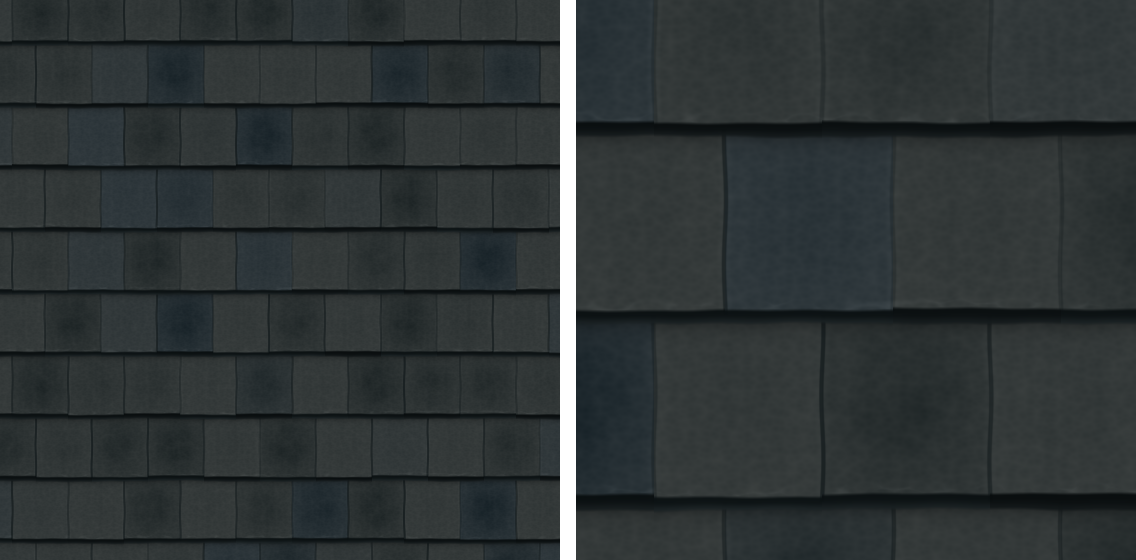
Left, the full canvas; right, a detail of the centre.
Write a Shadertoy shader that draws this texture.

```glsl
// Dark slate roof: nine courses of ten flat tiles, staggered, with shadowed laps and mottled wear.

float hash(vec2 p) {
    p = fract(p * vec2(0.1031, 0.1137));
    p += dot(p, p.yx + 33.33);
    return fract((p.x + p.y) * p.x * 91.7);
}

// Distance to the nearest scattered point, about 0 to 1
float cellular(vec2 p) {
    vec2 cell = floor(p), f = fract(p);
    float nearest = 2.0;
    for (int j = -1; j <= 1; j++)
    for (int i = -1; i <= 1; i++) {
        vec2 o = vec2(i, j), q = cell + o + 50.0;
        vec2 point = o + vec2(hash(q), hash(q + 71.3));
        nearest = min(nearest, length(point - f));
    }
    return nearest;
}

// Horizontal tile coordinate within a course, including its stagger
float tileX(float x, float row) {
    float odd = mod(row, 2.0);
    float shift = mix(0.22, 0.64 + 0.16 * step(abs(row - 4.0), 1.5), odd);
    return x * 10.0 - shift;
}

// Uneven lap edge from layered sines
float waver(float x, float seed) {
    return sin(x * 19.0 + seed * 5.1) * 0.5 + sin(x * 47.0 + seed * 2.3) * 0.3
         + sin(x * 131.0 + seed * 7.7) * 0.3;
}

void mainImage(out vec4 fragColor, in vec2 fragCoord) {
    vec2 uv = fragCoord / iResolution.xy;
    vec2 pixel = vec2(10.0, 9.0) / iResolution.xy;

    // Course, counted downwards, and tile within it
    float v = (1.0 - uv.y) * 9.0 - 0.69;
    float row = floor(v) + 1.0;
    float x = tileX(uv.x, row);
    vec2 tile = vec2(floor(x) + 7.0, row + 3.0);
    vec2 inTile = vec2(fract(x), fract(v));

    // Mottling at three scales, and fine grain
    float blotch = 1.0 - cellular(uv * 33.0 + tile * 3.7);
    float speck = cellular(uv * vec2(95.0, 120.0));
    float grain = cellular(uv * vec2(190.0, 260.0));
    float streak = sin(uv.x * 410.0 + tile.y * 4.0) * sin(uv.x * 173.0 + tile.x);

    // Tile tone: darker tiles are stained towards the middle
    float age = smoothstep(0.3, 0.85, hash(tile) * 0.75 + 0.3 * mod(tile.x, 2.0));
    vec2 fromMiddle = (inTile - vec2(0.5, 0.48)) * vec2(1.9, 1.8);
    float stain = smoothstep(1.15, 0.1, length(fromMiddle)) * (0.45 + 0.75 * blotch);
    float tone = 0.83 - age * (0.28 + 0.42 * stain) - 0.12 * stain;
    tone += (speck - 0.5) * 0.2 + (grain - 0.5) * 0.2 + streak * 0.035;
    vec3 color = mix(vec3(0.130, 0.157, 0.160), vec3(0.228, 0.247, 0.245), tone);

    // A few tiles lean blue
    float blue = smoothstep(0.72, 0.9, hash(tile + 19.7));
    color += blue * vec3(-0.022, -0.008, 0.010);

    // Thin upright joints of varying strength
    float joint = round(x);
    float seam = abs(x - joint + 0.006 * sin(v * 9.0 + joint * 3.0));
    float jointDepth = 0.25 + 0.6 * hash(vec2(joint + 11.0, row + 29.0));
    float jointLine = 1.0 - smoothstep(0.007, 0.012 + pixel.x, seam);
    color = mix(color, vec3(0.085, 0.113, 0.120), jointLine * jointDepth);
    float worn = smoothstep(0.014, 0.022, seam) * (1.0 - smoothstep(0.025, 0.05, seam));
    color += 0.012 * worn * hash(vec2(joint + 3.0, row + 47.0));

    // Lap between courses: the lower edge steps from tile to tile above it
    float lap = round(v);
    float s = v - lap;
    float upperTile = floor(tileX(uv.x, lap));
    float drop = (hash(vec2(upperTile + 5.0, lap + 61.0)) - 0.5) * 0.026;
    float top = -0.034 + drop + 0.007 * waver(uv.x, lap);
    float bottom = 0.041 + 0.4 * drop + 0.009 * waver(uv.x + 0.3, lap + 4.0);

    // Pale chipped lip above the lap, soft shade below it
    float lip = smoothstep(top - 0.07, top - 0.02, s) * (1.0 - smoothstep(top - 0.01, top, s));
    color += lip * 0.035 * smoothstep(0.4, 0.8, cellular(uv * vec2(60.0, 150.0)));
    color *= 1.0 - 0.28 * step(0.0, s) * exp(-max(s - bottom, 0.0) * 22.0);

    // Dark gap, deepest just under the lip
    float soft = 0.008 + pixel.y * 0.6;
    float gap = smoothstep(top - soft, top + soft, s)
              * (1.0 - smoothstep(bottom - soft, bottom + soft, s));
    float depth = smoothstep(top, bottom, s);
    vec3 gapColor = mix(vec3(0.035, 0.055, 0.060), vec3(0.090, 0.115, 0.122), depth * depth);
    gapColor *= 0.8 + 0.4 * hash(vec2(lap + 8.0, upperTile + 23.0));
    color = mix(color, gapColor, gap * 0.95);

    fragColor = vec4(color, 1.0);
}
```
